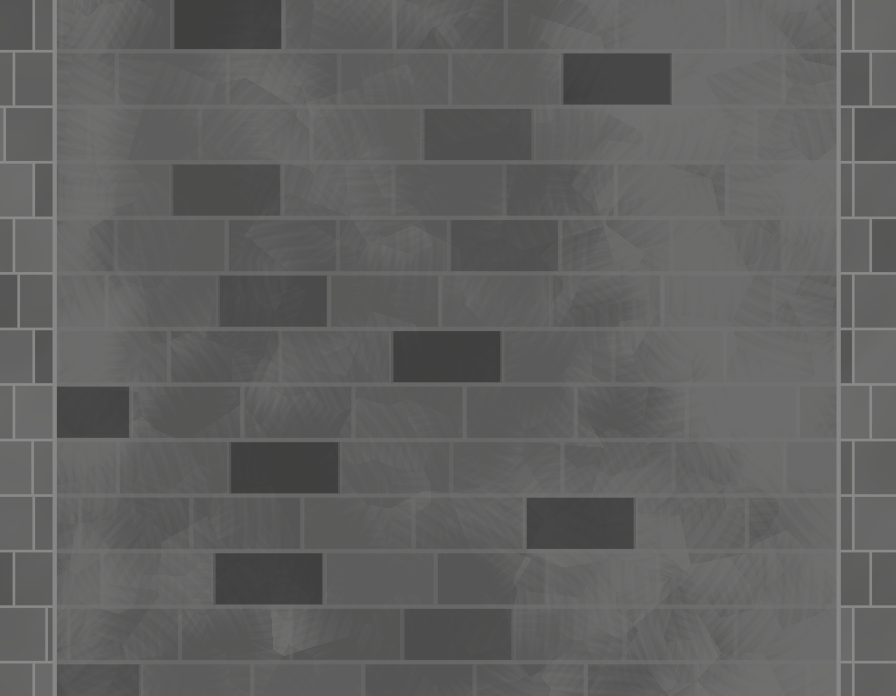
Reproduce this texture procedurally as a WebGL 2 fragment shader.

```glsl
#version 300 es
precision highp float;
// Worn grey brick wall in running rows, framed by two narrow brick pillars.
uniform vec2 u_resolution;
out vec4 outColor;

// Lengths are fractions of the canvas height.
#define ROW_HEIGHT 0.0798
#define BRICK_WIDTH 0.1597
#define MORTAR_HALF 0.0031
#define PILLAR_LINE_HALF 0.0019
#define WALL_LEFT 0.0786
#define WALL_RIGHT 1.2050
#define BRICK_TONE 0.350
#define MORTAR_TONE 0.405
#define WORN_TONE 0.437
#define PILLAR_LINE_TONE 0.555
#define WEAR_AMOUNT 0.90
#define STROKE_SIZE 0.105

// Sideways shift of each row, in bricks, from the top down
const float ROW_SHIFT[13] = float[13](
    0.55, 0.05, 0.80, 0.54, 0.04, 0.96, 0.52,
    0.18, 0.06, 0.72, 0.92, 0.62, 0.27);

float hash(vec2 p) {
    return fract(sin(dot(p, vec2(127.1, 311.7))) * 4375.85);
}

// Antialiased line around distance zero
float lineMask(float dist, float halfWidth, float pixel) {
    return 1.0 - smoothstep(halfWidth - 0.7 * pixel, halfWidth + 0.7 * pixel, abs(dist));
}

// Cellular brush dabs, each with bristles along its own direction
float brushStrokes(vec2 p) {
    vec2 cell = floor(p), offset = vec2(0.0), dabId = cell;
    float nearest = 9.0;
    for (int j = -1; j <= 1; j++)
    for (int i = -1; i <= 1; i++) {
        vec2 id = cell + vec2(i, j);
        vec2 d = p - id - vec2(hash(id), hash(id + 37.0));
        if (dot(d, d) < nearest) {
            nearest = dot(d, d);
            offset = d;
            dabId = id;
        }
    }
    float angle = 6.2832 * hash(dabId + 11.0);
    vec2 dir = vec2(cos(angle), sin(angle));
    float along = dot(offset, dir);
    float across = dot(offset, vec2(-dir.y, dir.x)) + 0.15 * along * along;
    float bristles = 0.5 * sin(across * 31.0 + 2.0 * along) + 0.3 * sin(across * 67.0 - 3.0 * along);
    return 0.9 * along + 0.35 * bristles;
}

// Layered sines for broad cloudy patches
float clouds(vec2 p) {
    p += 0.06 * sin(p.yx * 11.0 + vec2(1.0, 4.0));
    return 0.45 * sin(p.x * 13.0 + 2.0 * sin(p.y * 6.0))
         + 0.35 * sin(p.y * 17.0 - p.x * 8.0 + 1.3)
         + 0.20 * sin(p.x * 29.0 + p.y * 23.0);
}

// Paler wear gathers at the left edge and over the right half
float wearMask(vec2 p) {
    float left = exp(-pow((p.x - 0.12) / 0.07, 2.0));
    float middle = exp(-pow((p.x - 0.39) / 0.06, 2.0));
    float right = smoothstep(0.66, 0.98, p.x);
    float spread = 0.24 + 0.34 * left + 0.16 * middle + 0.38 * right + 0.20 * clouds(p);
    float broad = smoothstep(0.15, 0.75, spread + 0.30 * brushStrokes(p / STROKE_SIZE));
    float fine = smoothstep(0.25, 0.65, spread + 0.28 * brushStrokes(p / STROKE_SIZE * 1.7 + 19.0));
    return 0.62 * broad + 0.38 * fine;
}

// How dark the single darkened brick of a row is
float darkBrick(float row, float column) {
    bool upper = abs(row - 2.0) < 1.5;
    float darkColumn = upper ? 7.0 - 2.0 * row : mod(2.0 * row + 1.0, 5.0);
    float faint = (abs(row - 3.5) < 1.6 || row > 10.5) ? 0.45 : 1.0;
    return abs(column - darkColumn) < 0.5 ? faint : 0.0;
}

float wallTone(vec2 p, float row, float rowDist, float pixel) {
    float u = p.x / BRICK_WIDTH - ROW_SHIFT[int(clamp(row, 0.0, 12.0))];
    float column = floor(u);
    float jointDist = min(fract(u), 1.0 - fract(u)) * BRICK_WIDTH;
    float dark = darkBrick(row, column);
    float chance = hash(vec2(column, row) + 5.0);
    float tone = BRICK_TONE + 0.05 * (chance - 0.45) - 0.035 * step(0.88, chance);
    float wear = wearMask(p) * WEAR_AMOUNT;
    tone = mix(tone, WORN_TONE + 0.02 * (chance - 0.5), wear);
    tone = mix(tone, 0.245 + 0.03 * wear, dark * 0.95);
    // Mortar fades into the worn parts, and some joints nearly vanish
    float mortar = mix(MORTAR_TONE, WORN_TONE + 0.008, wear);
    float jointFade = mix(0.45, 1.0, hash(vec2(floor(u + 0.5), row)));
    float joint = lineMask(jointDist, MORTAR_HALF, pixel) * jointFade;
    return mix(tone, mortar, max(joint, lineMask(rowDist, MORTAR_HALF, pixel)));
}

float pillarTone(vec2 p, float row, float rowDist, float pixel) {
    bool isRight = p.x > WALL_RIGHT;
    float third = mod(row, 3.0);
    float leftJoint = third < 0.5 ? 0.0485 : third < 1.5 ? 0.02 : 0.0067 * (row - 1.0);
    float rightJoint = abs(third - 1.0) < 0.5 ? 1.251 : 1.226;
    float jointDist = p.x - (isRight ? rightJoint : leftJoint);
    float chance = hash(vec2(row + (isRight ? 40.0 : 0.0), step(0.0, jointDist)));
    float tone = mix(0.33, 0.425, chance) + 0.012 * clouds(p * 2.0);
    float edge = max(lineMask(jointDist, PILLAR_LINE_HALF, pixel), lineMask(rowDist, PILLAR_LINE_HALF, pixel));
    return mix(tone, PILLAR_LINE_TONE, edge * 0.9);
}

void main() {
    float pixel = 1.0 / u_resolution.y;
    vec2 p = gl_FragCoord.xy * pixel;
    p.y = 1.0 - p.y;
    float v = (p.y + 0.0062) / ROW_HEIGHT;
    float row = floor(v);
    float rowDist = min(fract(v), 1.0 - fract(v)) * ROW_HEIGHT;
    bool inWall = p.x > WALL_LEFT && p.x < WALL_RIGHT;
    float tone = inWall ? wallTone(p, row, rowDist, pixel) : pillarTone(p, row, rowDist, pixel);
    // Pale upright edges between wall and pillars
    float border = min(abs(p.x - WALL_LEFT), abs(p.x - WALL_RIGHT));
    tone = mix(tone, 0.53, lineMask(border, MORTAR_HALF, pixel));
    outColor = vec4(tone * vec3(1.004, 1.0, 0.996), 1.0);
}
```
